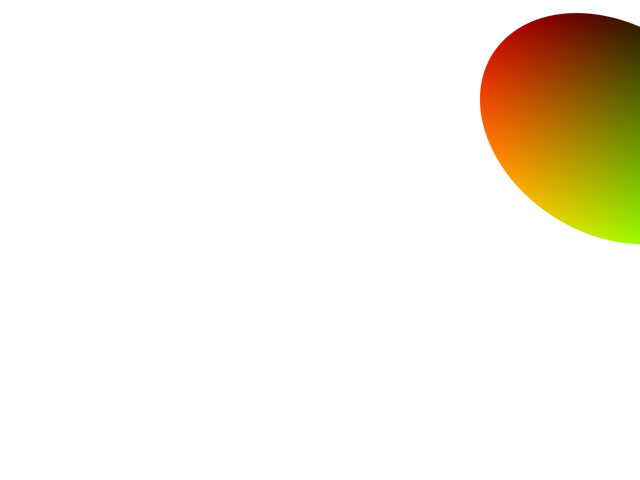
Write a Shadertoy shader that draws this background.

```glsl
// A tilted ellipse cut by the right edge of a plain white canvas.
// The ellipse is a unit disc that is stretched and turned; a second turn of the
// disc coordinates gives two crossed ramps, one for red and one for green.

const vec3 PAPER = vec3(1.0);
const vec2 CENTRE = vec2(1.270, 0.732);   // in canvas heights
const vec2 RADII = vec2(0.2892, 0.2175);  // long and short half axes
const float TILT = -0.573;                // direction of the long axis
const float RAMP_TURN = -0.656;           // turn of the colour ramps

// Coordinates of v in a frame turned by the given angle.
vec2 toFrame(vec2 v, float angle) {
    float c = cos(angle), s = sin(angle);
    return vec2(c * v.x + s * v.y, c * v.y - s * v.x);
}

// Approximate signed distance to an ellipse, from its unit disc coordinates.
float ellipseDistance(vec2 disc, vec2 radii) {
    float reach = length(disc);
    float slope = max(length(disc / radii), 1e-4);
    return reach * (reach - 1.0) / slope;
}

// Red falls and green rises along two perpendicular disc directions.
vec3 rampColour(vec2 disc, float turn) {
    vec2 ramp = toFrame(disc, turn);
    return clamp(vec3(0.5 - 0.5 * ramp.y, 0.5 + 0.5 * ramp.x, 0.0), 0.0, 1.0);
}

void mainImage(out vec4 fragColor, in vec2 fragCoord) {
    float pixel = 1.0 / iResolution.y;
    vec2 disc = toFrame(fragCoord * pixel - CENTRE, TILT) / RADII;

    // Soft coverage about one pixel wide.
    float edge = ellipseDistance(disc, RADII);
    float cover = 1.0 - smoothstep(-0.75 * pixel, 0.75 * pixel, edge);

    fragColor = vec4(mix(PAPER, rampColour(disc, RAMP_TURN), cover), 1.0);
}
```
